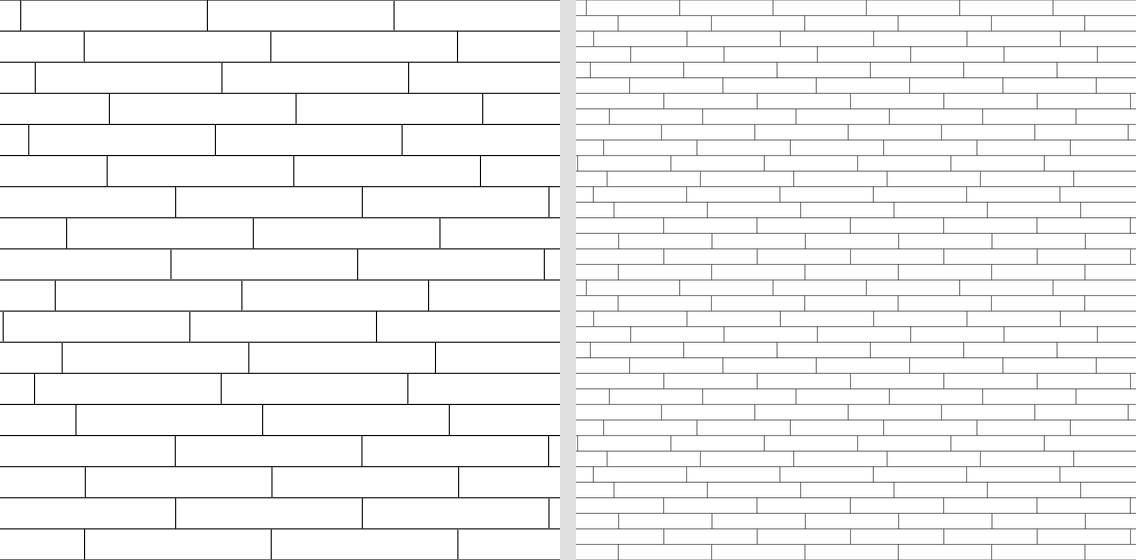
Left, the tile; right, the same tile 2 across and 2 down.
Give the GLSL for this pattern, as a Shadertoy shader.

```glsl
// Staggered plank flooring: white boards outlined by thin black joints, seamless on all sides.

const int ROWS = 18;
const float COLUMNS = 3.0;
const float LINE_WIDTH = 0.00195;          // fraction of the canvas
const vec3 BOARD_COLOR = vec3(1.0);
const vec3 JOINT_COLOR = vec3(0.0);

// Stagger of each course, top to bottom, as a fraction of one board length
const float STAGGER[ROWS] = float[ROWS](
    0.111, 0.451, 0.189, 0.586, 0.154, 0.574,
    0.941, 0.357, 0.916, 0.296, 0.017, 0.333,
    0.185, 0.407, 0.939, 0.457, 0.941, 0.453);

// Signed distance to the nearest whole number
float toNearest(float x) {
    return x - floor(x + 0.5);
}

// Share of a pixel covered by a line whose centre lies at the given distance
float lineCoverage(float distance, float pixel) {
    float halfLine = 0.5 * LINE_WIDTH;
    float halfPixel = 0.5 * pixel;
    float overlap = min(distance + halfPixel, halfLine)
                  - max(distance - halfPixel, -halfLine);
    return clamp(overlap / pixel, 0.0, 1.0);
}

void mainImage(out vec4 fragColor, in vec2 fragCoord) {
    vec2 uv = fragCoord / iResolution.xy;
    vec2 pixel = 1.0 / iResolution.xy;

    // Courses are counted downward from the top edge
    float course = (1.0 - uv.y) * float(ROWS);
    int row = clamp(int(floor(course)), 0, ROWS - 1);

    // Long joints between courses, short joints between board ends
    float bedDistance = toNearest(course) / float(ROWS);
    float endDistance = toNearest(uv.x * COLUMNS - STAGGER[row]) / COLUMNS;
    float joint = max(lineCoverage(bedDistance, pixel.y),
                      lineCoverage(endDistance, pixel.x));

    fragColor = vec4(mix(BOARD_COLOR, JOINT_COLOR, joint), 1.0);
}
```
